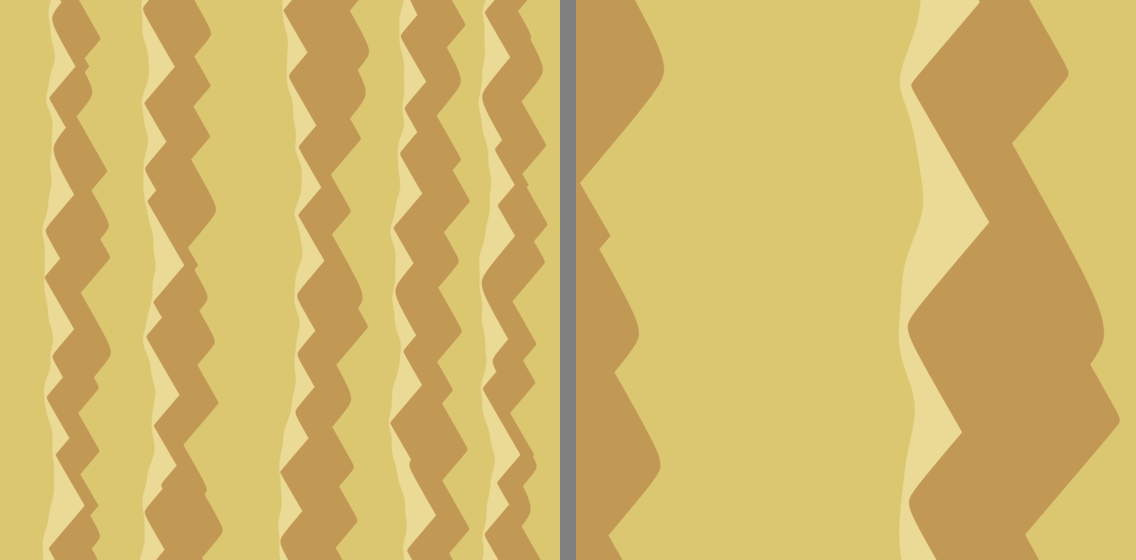
Left, the full canvas; right, a detail of the centre.
Give the GLSL for this pattern, as a Shadertoy shader.

```glsl
// Five uneven vertical bark stripes with jagged edges and a pale left rim on straw yellow.

vec3 hash3(vec2 p) {
    vec3 q = vec3(dot(p, vec2(127.1, 311.7)), dot(p, vec2(269.5, 183.3)), dot(p, vec2(419.2, 371.9)));
    return fract(sin(q) * 43758.5);
}

float smoothMin(float a, float b, float width) {
    float h = max(width - abs(a - b), 0.0) / width;
    return min(a, b) - 0.25 * h * h * width;
}

// One-dimensional cellular noise: the lower envelope of rounded cones.
// slopes.x applies above each tip and slopes.y below it.
float jaggedEdge(float y, float seed, vec2 slopes, float softness) {
    float row = floor(y * 9.0);
    float edge = 1.0;
    for (int i = -2; i <= 2; i++) {
        float cell = row + float(i);
        vec3 rnd = hash3(vec2(cell, seed));
        float d = y - (cell + 0.12 + 0.76 * rnd.x) / 9.0;
        float rise = d * (d > 0.0 ? slopes.x : slopes.y);
        float radius = 0.001 + 0.014 * rnd.z * rnd.z * rnd.z;
        float cone = sqrt(rise * rise + radius * radius) - radius;
        edge = smoothMin(edge, cone + 0.038 * (rnd.y - 0.5), softness);
    }
    return edge;
}

// Coverage of the area to the right of an edge
float rightOf(float x, float edge, float pixel) {
    return smoothstep(-pixel, pixel, x - edge);
}

void mainImage(out vec4 fragColor, in vec2 fragCoord) {
    vec2 uv = fragCoord / iResolution.xy;
    float pixel = 0.9 / iResolution.x;

    // Left and right tip lines of each stripe
    vec2 spans[5] = vec2[5](vec2(0.082, 0.180), vec2(0.271, 0.388), vec2(0.516, 0.645),
                            vec2(0.714, 0.823), vec2(0.875, 0.966));

    vec3 color = vec3(0.86, 0.78, 0.44);
    for (int i = 0; i < 5; i++) {
        float seed = float(i) * 2.0 + 3.0;

        // Dark body: steep sawteeth leaning the same way on both sides
        float left = spans[i].x + jaggedEdge(uv.y, seed, vec2(0.85, 0.58), 0.0005);
        float right = spans[i].y - jaggedEdge(uv.y, seed + 1.0, vec2(0.57, 0.85), 0.0005);
        right = max(right, left + 0.025);

        // Pale rim: a gentler envelope over the same tips, with a slight wobble
        float rim = spans[i].x + jaggedEdge(uv.y, seed, vec2(0.2), 0.008) - 0.004;
        rim += 0.002 * sin(uv.y * 47.0 + seed) + 0.001 * sin(uv.y * 113.0 + seed * 2.3);
        rim = min(rim, left - 0.001);

        float beforeRight = 1.0 - rightOf(uv.x, right, pixel);
        color = mix(color, vec3(0.92, 0.85, 0.59), rightOf(uv.x, rim, pixel) * beforeRight);
        color = mix(color, vec3(0.76, 0.60, 0.33), rightOf(uv.x, left, pixel) * beforeRight);
    }
    fragColor = vec4(color, 1.0);
}
```
